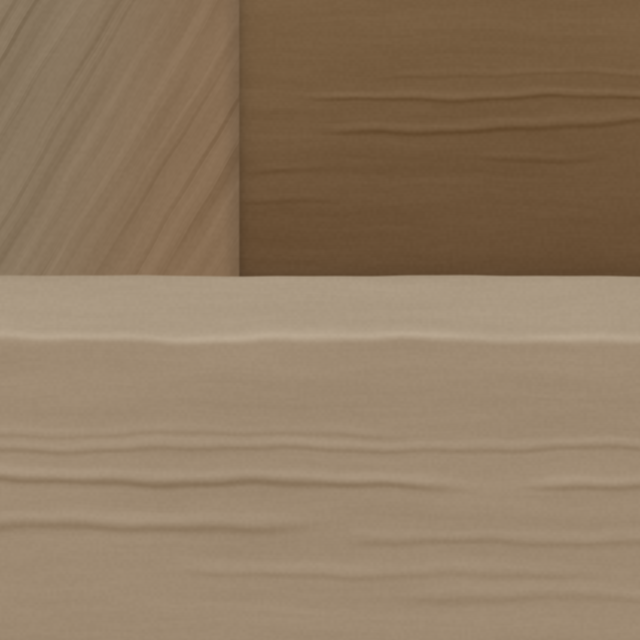
Reproduce this texture procedurally as a WebGL 2 fragment shader.

```glsl
#version 300 es
precision highp float;
// Pale wooden ledge below two darker boards: one with diagonal grain, one with level grain.

#define LEDGE_TOP 0.569
#define BEVEL_LINE 0.472
#define BOARD_SEAM 0.374
#define GRAIN_ANGLE 1.03
#define EDGE_SOFT 0.0025
#define FINE_GRAIN 0.018
#define BROAD_GRAIN 0.035
#define SPECKLE 0.016

uniform vec2 u_resolution;
out vec4 fragColor;

const vec3 LEDGE = vec3(0.615, 0.537, 0.445);
const vec3 BEVEL = vec3(0.665, 0.598, 0.510);
const vec3 DIAGONAL_COOL = vec3(0.535, 0.465, 0.375);
const vec3 DIAGONAL_WARM = vec3(0.530, 0.428, 0.325);
const vec3 DARK_HIGH = vec3(0.465, 0.365, 0.255);
const vec3 DARK_LOW = vec3(0.410, 0.310, 0.210);

float hash(vec2 p) {
    p = fract(p * vec2(0.1031, 0.1137));
    p += dot(p, p.yx + 33.33);
    return fract((p.x + p.y) * p.x * 7.31 + p.y * 13.7);
}

float valueNoise(vec2 p) {
    vec2 i = floor(p), f = fract(p);
    f = f * f * (3.0 - 2.0 * f);
    return mix(mix(hash(i), hash(i + vec2(1, 0)), f.x),
               mix(hash(i + vec2(0, 1)), hash(i + vec2(1, 1)), f.x), f.y);
}

// Slow wander of the fibres, from layered sines
float wander(vec2 p) {
    return 0.0030 * sin(p.x * 11.0 + p.y * 23.0)
         + 0.0017 * sin(p.x * 27.0 - p.y * 31.0 + 1.7)
         + 0.0008 * sin(p.x * 61.0 + p.y * 47.0 + 0.6);
}

// Stretched noise in octaves, centred on zero; x runs along the fibres
float grain(vec2 p, vec2 scale) {
    float sum = 0.0, weight = 0.5;
    for (int i = 0; i < 4; i++) {
        sum += weight * (valueNoise(p * scale + float(i) * 17.3) - 0.5);
        scale *= vec2(1.7, 2.0);
        weight *= 0.65;
    }
    return sum;
}

// Dark vein with a thin light lip above it, fading out at both ends
float vein(vec2 p, float y, float slope, vec2 span, float width) {
    float d = (p.y - y - slope * (p.x - span.x)) / width;
    float fade = smoothstep(span.x - 0.04, span.x + 0.04, p.x)
               * (1.0 - smoothstep(span.y - 0.07, span.y + 0.07, p.x));
    return fade * (0.55 * exp(-(d - 2.6) * (d - 2.6) * 0.5) - exp(-d * d));
}

vec3 diagonalBoard(vec2 p) {
    float c = cos(GRAIN_ANGLE), s = sin(GRAIN_ANGLE);
    vec2 q = vec2(c * p.x + s * p.y, c * p.y - s * p.x);
    q.y += 0.6 * wander(q);
    vec3 color = mix(DIAGONAL_COOL, DIAGONAL_WARM, smoothstep(0.0, 0.36, p.x + 0.25 * (0.8 - p.y)));
    float ridges = valueNoise(vec2(q.x * 2.5, q.y * 105.0));
    float grooves = smoothstep(0.62, 0.95, ridges) - 0.5 * smoothstep(0.4, 0.1, ridges);
    color -= 0.040 * grooves * (0.4 + valueNoise(q * vec2(3.0, 14.0)));
    color += 0.055 * grain(q, vec2(3.0, 60.0));
    return color * (1.0 - 0.10 * smoothstep(0.03, 0.0, BOARD_SEAM - p.x));
}

vec3 darkBoard(vec2 p) {
    vec2 q = vec2(p.x, p.y + wander(p));
    vec3 color = mix(DARK_LOW, DARK_HIGH, smoothstep(0.57, 0.95, p.y));
    color += BROAD_GRAIN * grain(q, vec2(2.5, 32.0)) + FINE_GRAIN * grain(q, vec2(9.0, 130.0));
    float veins = vein(q, 0.846, 0.000, vec2(0.50, 1.10), 0.0035)
                + vein(q, 0.788, 0.040, vec2(0.52, 1.10), 0.0045)
                + 0.7 * vein(q, 0.733, 0.000, vec2(0.40, 0.48), 0.0040)
                + 0.6 * vein(q, 0.752, 0.000, vec2(0.76, 0.92), 0.0040)
                + 0.5 * vein(q, 0.684, 0.030, vec2(0.38, 0.52), 0.0040)
                + 0.4 * vein(q, 0.880, 0.005, vec2(0.60, 1.10), 0.0030);
    color += 0.050 * veins;
    // Shadow beside the seam and above the ledge
    color *= 1.0 - 0.16 * exp(-(p.x - BOARD_SEAM) / 0.009);
    return color * (1.0 - 0.10 * exp(-(p.y - LEDGE_TOP) / 0.018));
}

vec3 ledgeBoard(vec2 p) {
    vec2 q = vec2(p.x, p.y + wander(p));
    float bevel = smoothstep(BEVEL_LINE - 0.012, BEVEL_LINE + 0.004, q.y);
    vec3 color = mix(LEDGE, BEVEL, bevel);
    color += BROAD_GRAIN * grain(q, vec2(2.5, 28.0)) + FINE_GRAIN * grain(q, vec2(8.0, 110.0));
    // Bright rounded line under the bevel, and a worn rim on top
    float ridge = (q.y - BEVEL_LINE - 0.002) / 0.007;
    color += 0.050 * exp(-ridge * ridge) * (0.6 + 0.5 * valueNoise(vec2(p.x * 9.0, 2.0)));
    color -= 0.020 * exp(-abs(p.y - LEDGE_TOP) / 0.006);
    float veins = vein(q, 0.253, -0.020, vec2(-0.10, 0.70), 0.0060)
                + 0.8 * vein(q, 0.238, 0.000, vec2(0.84, 1.10), 0.0050)
                + 0.8 * vein(q, 0.174, 0.002, vec2(-0.10, 0.46), 0.0070)
                + 0.6 * vein(q, 0.297, 0.000, vec2(-0.10, 1.10), 0.0045)
                + 0.4 * vein(q, 0.319, 0.003, vec2(-0.10, 0.60), 0.0040)
                + 0.5 * vein(q, 0.150, 0.004, vec2(0.56, 1.10), 0.0060)
                + 0.4 * vein(q, 0.103, -0.010, vec2(0.30, 0.90), 0.0060)
                + 0.4 * vein(q, 0.062, 0.000, vec2(0.65, 1.10), 0.0060);
    return color + 0.075 * veins * vec3(0.95, 1.0, 1.05);
}

void main() {
    vec2 p = gl_FragCoord.xy / u_resolution;
    float soft = max(EDGE_SOFT, 1.0 / u_resolution.y);
    vec3 boards = mix(diagonalBoard(p), darkBoard(vec2(max(p.x, BOARD_SEAM), p.y)),
                      smoothstep(-soft, soft, p.x - BOARD_SEAM));
    float rim = LEDGE_TOP + 0.25 * wander(vec2(p.x, 0.0));
    vec3 color = mix(ledgeBoard(p), boards, smoothstep(-soft, soft, p.y - rim));
    color += SPECKLE * (valueNoise(p * 210.0) - 0.5);
    fragColor = vec4(clamp(color, 0.0, 1.0), 1.0);
}
```
